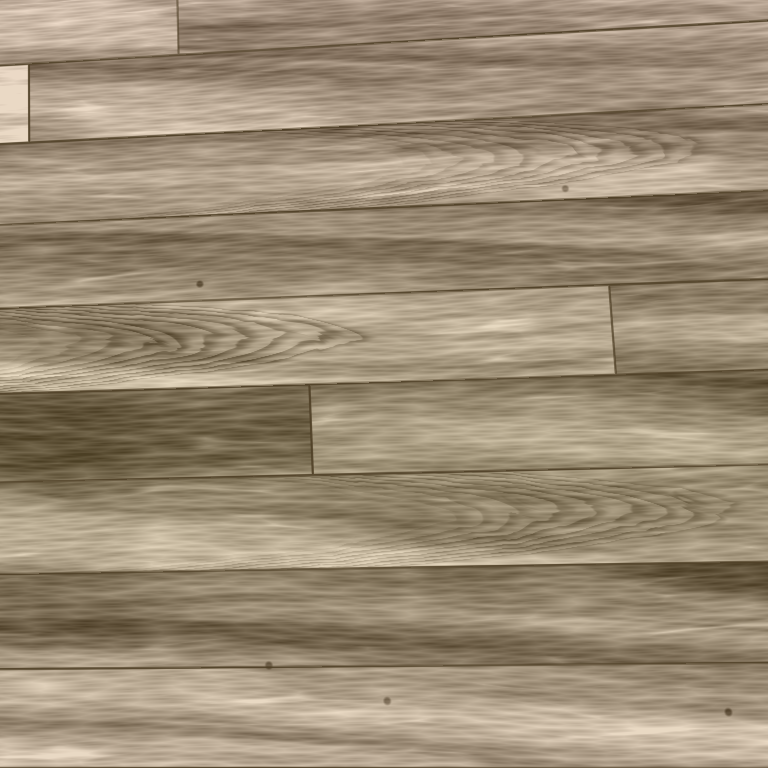
Reproduce this texture procedurally as a three.js fragment shader.

```glsl
// Weathered grey-tan plank floor: long staggered boards with streaked wood grain.
#define PLANK_LENGTH 1.7515
#define SEAM_HALF_WIDTH 0.0012
#define FAN_TILT 0.064
#define SIDE_LEAN 0.1
#define BAND_CONTRAST 0.28
#define GRAIN_CONTRAST 0.30
#define ARCH_CONTRAST 0.30
#define ARCH_RINGS 21.0
#define DARK_WOOD vec3(0.37, 0.31, 0.22)
#define PALE_WOOD vec3(0.91, 0.85, 0.76)
#define SEAM_COLOR vec3(0.31, 0.25, 0.15)

varying vec2 vUv;
const float PI = 3.14159265;

vec2 hash2(vec2 p) {
  return fract(sin(vec2(dot(p, vec2(127.1, 311.7)), dot(p, vec2(269.5, 183.3)))) * 43758.5);
}

// Cellular noise: distance to the nearest scattered point.
float cells(vec2 p) {
  vec2 cell = floor(p);
  float nearest = 2.0;
  for (int j = -1; j <= 1; j++) {
    for (int i = -1; i <= 1; i++) {
      vec2 q = cell + vec2(float(i), float(j));
      nearest = min(nearest, length(q + hash2(q) - p));
    }
  }
  return nearest;
}

// Layered, warped sines, roughly -1 to 1.
float waves(vec2 p) {
  float sum = 0.0, amp = 0.55;
  for (int i = 0; i < 4; i++) {
    p += 0.6 * sin(p.yx * 1.3 + float(i) * 1.7);
    sum += amp * sin(p.x + 1.4 * p.y);
    p = p * 1.8 + 2.3;
    amp *= 0.55;
  }
  return sum;
}

// Stagger of the butt joints, as a fraction of the plank length.
float jointOffset(float row) {
  float r = max(row, 1.0);
  return -0.6554 + r * (0.3433 - 0.01478 * r);
}

// Arched growth rings, nested towards a tip on the right.
float archRings(float x, float c, float row, vec2 seed) {
  float tip = 0.78 - 0.25 * cos(0.5 * PI * row);
  float q = x - tip + 1.6 * (c - 0.55) * (c - 0.55);
  q += 0.018 * waves(vec2(x * 22.0, c * 8.0) + seed);
  float ring = fract(-q * ARCH_RINGS);
  float line = smoothstep(0.3, 0.85, ring) * (1.0 - smoothstep(0.88, 1.0, ring));
  float extent = smoothstep(-0.55, -0.25, q) * (1.0 - smoothstep(-0.06, 0.0, q));
  float evenRow = 1.0 - mod(row, 2.0);
  return line * extent * evenRow * max(sin(row * PI / 8.0), 0.0);
}

// Average lightness of one plank.
float plankTone(float row, float id) {
  float tone = 0.47 + 0.20 * cos(PI * row) * cos(0.3 * row);
  tone += 0.34 * max(-1.0 - id, 0.0);
  return tone - 0.07 * cos(PI * (row + id));
}

void main() {
  // Floor coordinates with a slight perspective fan.
  float x = vUv.x * (1.0 + SIDE_LEAN * vUv.y);
  float y = vUv.y / (1.0 + FAN_TILT * vUv.x);
  float rows = y * (7.61 + 1.24 * y);
  float row = floor(rows);
  float across = fract(rows);
  float along = x / PLANK_LENGTH - jointOffset(row);
  float id = floor(along);
  vec2 seed = hash2(vec2(row, id) + 3.0) * 40.0;

  // Broad bands, then long fine streaks.
  float tone = plankTone(row, id) + 0.22 * (0.5 - across);
  tone += BAND_CONTRAST * waves(vec2(x * 2.6, across * 3.6) + seed);
  float wave = 0.25 * sin(x * 7.0 + seed.x) + 0.12 * sin(x * 17.0 + seed.y);
  float streaks = cells(vec2(x * 5.0, across * 9.0 + wave) + seed);
  float pores = cells(vec2(x * 18.0, across * 24.0 + wave * 2.0) + seed);
  tone += GRAIN_CONTRAST * (0.7 * (streaks - 0.45) + pores - 0.45);

  // Arched figure, worn pale flecks and a few knots.
  tone -= ARCH_CONTRAST * archRings(x, across, row, seed);
  float flecks = cells(vec2(x * 6.0, across * 8.0 + wave) + seed.yx);
  tone += 0.22 * smoothstep(0.72, 0.95, flecks);
  float knot = cells(vec2(x * 2.4, rows * 0.3) + 5.0);
  tone -= 0.45 * (1.0 - smoothstep(0.006, 0.016, knot));

  // Soft shade over the lower left.
  float shade = 1.0 - smoothstep(0.10, 0.24, vUv.x);
  shade *= smoothstep(0.08, 0.16, vUv.y) * (1.0 - smoothstep(0.46, 0.52, vUv.y));
  tone -= 0.12 * shade;

  vec3 color = mix(DARK_WOOD, PALE_WOOD, clamp(tone, -0.12, 1.0));
  color += vec3(0.02, 0.0, 0.03) * (abs(vUv.y - 0.4) * 2.0 - 0.5);

  // Seams between rows and joints between plank ends.
  float rowScale = 7.61 + 2.48 * y;
  float rowGap = abs(fract(rows + 0.5) - 0.5) / rowScale;
  float endGap = abs(fract(along + 0.5) - 0.5) * PLANK_LENGTH;
  float gap = min(rowGap, endGap);
  float soft = max(fwidth(vUv.y), 0.0006);
  float seam = 1.0 - smoothstep(SEAM_HALF_WIDTH - 0.5 * soft, SEAM_HALF_WIDTH + soft, gap);
  float wear = 0.75 + 0.2 * sin(x * 5.0 + row * 2.1);
  gl_FragColor = vec4(mix(color, SEAM_COLOR, seam * wear), 1.0);
}
```
